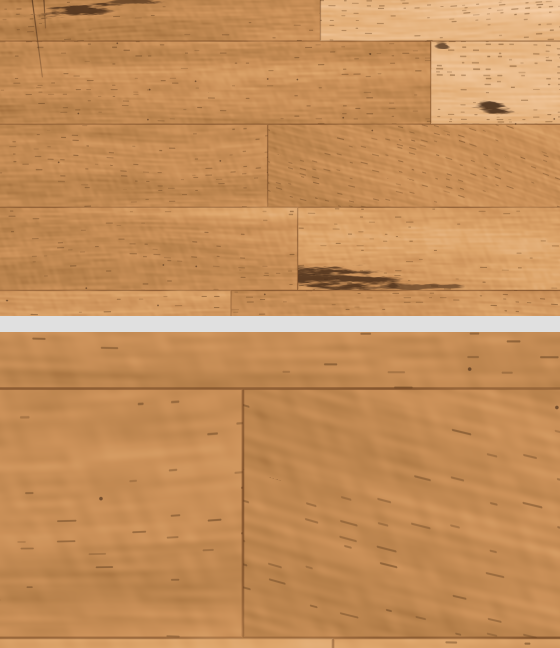
Top: the whole. Bottom: its middle third, enlarged.
Give the GLSL for this texture, as a WebGL 2 fragment shader.

```glsl
#version 300 es
precision highp float;

#define ROW_HEIGHT 0.263
#define FIRST_SEAM 0.081
#define SEAM_HALF_WIDTH 0.0011
#define SEAM_STRENGTH 0.5
#define BAND_CONTRAST 2.1
#define FIBRE_CONTRAST 0.8
#define CURL_CONTRAST 0.5
#define LIGHT_FALLOFF 0.45
#define PORE_CELLS vec2(26.0, 125.0)
#define MARK_COLOR vec3(0.25, 0.15, 0.08)
#define SEAM_COLOR vec3(0.42, 0.25, 0.12)

uniform vec2 u_resolution;
out vec4 fragColor;

// Wood tones from shadow to highlight
const vec3 WOOD[6] = vec3[6](
    vec3(0.60, 0.40, 0.21), vec3(0.71, 0.50, 0.29), vec3(0.80, 0.57, 0.35),
    vec3(0.87, 0.65, 0.42), vec3(0.91, 0.72, 0.52), vec3(0.96, 0.80, 0.64));

// Rows from the bottom: joint x, left tone, right tone, right grain slant
const vec4 ROWS[5] = vec4[5](
    vec4(0.731, 2.6, 1.9, 0.02), vec4(0.942, 2.3, 2.7, 0.0),
    vec4(0.847, 1.9, 1.8, 0.28), vec4(1.363, 1.8, 3.7, 0.0),
    vec4(1.014, 1.7, 3.9, -0.02));

float hash(vec2 p) {
    return fract(sin(dot(p, vec2(127.1, 311.7))) * 43758.5453);
}

float noise(vec2 p) {
    vec2 i = floor(p), f = fract(p);
    f = f * f * (3.0 - 2.0 * f);
    return mix(mix(hash(i), hash(i + vec2(1, 0)), f.x),
               mix(hash(i + vec2(0, 1)), hash(i + vec2(1, 1)), f.x), f.y);
}

float fbm(vec2 p) {
    float sum = 0.0, amp = 0.5;
    for (int i = 0; i < 4; i++) {
        sum += amp * noise(p);
        p = p * 2.03 + 17.3;
        amp *= 0.5;
    }
    return sum / 0.9375;
}

vec3 woodColor(float tone) {
    vec3 color = WOOD[0];
    for (int i = 1; i < 6; i++)
        color = mix(color, WOOD[i], clamp(tone - float(i - 1), 0.0, 1.0));
    return color;
}

float lineMask(float d, float halfWidth, float px) {
    return 1.0 - smoothstep(halfWidth - 0.5 * px, halfWidth + px, d);
}

// Short dark dashes along the grain, one candidate per cell
float pores(vec2 g, float density, float px) {
    vec2 cell = floor(g * PORE_CELLS);
    float shift = hash(cell + 3.7);
    vec2 q = (fract(g * PORE_CELLS) - vec2(0.35 + 0.3 * shift, 0.5)) / PORE_CELLS;
    float halfLength = mix(0.002, 0.010, hash(cell + 9.1));
    float d = length(vec2(max(abs(q.x) - halfLength, 0.0), q.y));
    return lineMask(d, 0.0008, px) * step(hash(cell), density) * (0.4 + 0.6 * shift);
}

// Ragged dark patch drawn out along the grain
float smear(vec2 p, vec2 center, vec2 radius, float slope) {
    vec2 q = p - center;
    q.y -= slope * q.x;
    float ragged = fbm(p * vec2(16.0, 85.0) + 5.0) - 0.5;
    return 1.0 - smoothstep(0.35, 1.0, length(q / radius) + 1.7 * ragged);
}

float scratch(vec2 p, vec2 a, vec2 b, float px) {
    vec2 ab = b - a;
    float t = clamp(dot(p - a, ab) / dot(ab, ab), 0.0, 1.0);
    return lineMask(length(p - a - ab * t), 0.0009, px) * (1.0 - 0.6 * t);
}

void main() {
    vec2 p = gl_FragCoord.xy / u_resolution.y;
    float px = 1.0 / u_resolution.y;

    // Plank layout
    float rowCoord = (p.y - FIRST_SEAM) / ROW_HEIGHT;
    float row = clamp(floor(rowCoord), -1.0, 3.0);
    vec4 plank = ROWS[int(row) + 1];
    float side = step(plank.x, p.x);
    float tone = mix(plank.y, plank.z, side);
    float pale = smoothstep(2.8, 3.6, tone);

    // Grain, offset per plank and bent a little
    vec2 g = p + vec2(7.3, 3.1) * (row + 2.0) + 11.7 * side;
    g.y += plank.w * side * p.x + 0.035 * (noise(g * vec2(2.0, 5.0)) - 0.5);
    float bands = fbm(g * vec2(0.9, 17.0)) - 0.5;
    float clouds = noise(g * vec2(1.6, 6.0)) - 0.5;
    float fibre = noise(g * vec2(13.0, 130.0)) - 0.5;
    float curl = noise(vec2(g.x * 80.0 + g.y * 30.0, g.y * 45.0)) - 0.5;
    tone += BAND_CONTRAST * bands + 0.7 * clouds + FIBRE_CONTRAST * fibre;
    tone += CURL_CONTRAST * curl * (1.0 - 0.6 * pale);
    tone += LIGHT_FALLOFF * dot(p - vec2(0.89, 0.5), vec2(1.0, 0.4));
    vec3 color = woodColor(tone);

    // Pores, denser on pale planks
    float density = mix(0.13, 0.4, pale) * smoothstep(0.2, 0.7, noise(g * vec2(2.0, 15.0)));
    color = mix(color, WOOD[0] * 0.75, 0.65 * pores(g, density, px));

    // Stain, knots and streak
    float stain = smear(p, vec2(1.04, 0.118), vec2(0.25, 0.040), -0.07);
    stain = max(stain, 0.7 * smear(p, vec2(1.32, 0.093), vec2(0.18, 0.013), 0.0));
    float marks = 0.8 * stain * side * step(abs(row), 0.5);
    marks = max(marks, 0.85 * smear(p, vec2(1.563, 0.655), vec2(0.062, 0.022), -0.12));
    marks = max(marks, 0.7 * smear(p, vec2(1.402, 0.856), vec2(0.022, 0.011), 0.0));
    marks = max(marks, 0.8 * smear(p, vec2(0.25, 0.968), vec2(0.17, 0.018), 0.10));
    marks = max(marks, 0.6 * smear(p, vec2(0.44, 0.996), vec2(0.12, 0.010), 0.04));

    // Scratches and scattered specks
    marks = max(marks, 0.7 * scratch(p, vec2(0.102, 1.0), vec2(0.134, 0.757), px));
    marks = max(marks, 0.7 * scratch(p, vec2(0.139, 1.0), vec2(0.144, 0.912), px));
    vec2 cell = floor(p * 9.0);
    vec2 speck = (fract(p * 9.0) - 0.2 - 0.6 * vec2(hash(cell), hash(cell + 4.3))) / 9.0;
    marks = max(marks, 0.6 * lineMask(length(speck), 0.0016, px) * step(0.86, hash(cell + 8.9)));
    color = mix(color, MARK_COLOR, marks);

    // Seams between rows and butt joints within a row
    float rowSeam = abs(rowCoord - round(rowCoord)) * ROW_HEIGHT;
    float seam = lineMask(min(rowSeam, abs(p.x - plank.x)), SEAM_HALF_WIDTH, px);
    seam *= SEAM_STRENGTH * (0.6 + 0.8 * noise(p * 12.0));
    fragColor = vec4(mix(color, SEAM_COLOR, seam), 1.0);
}
```
